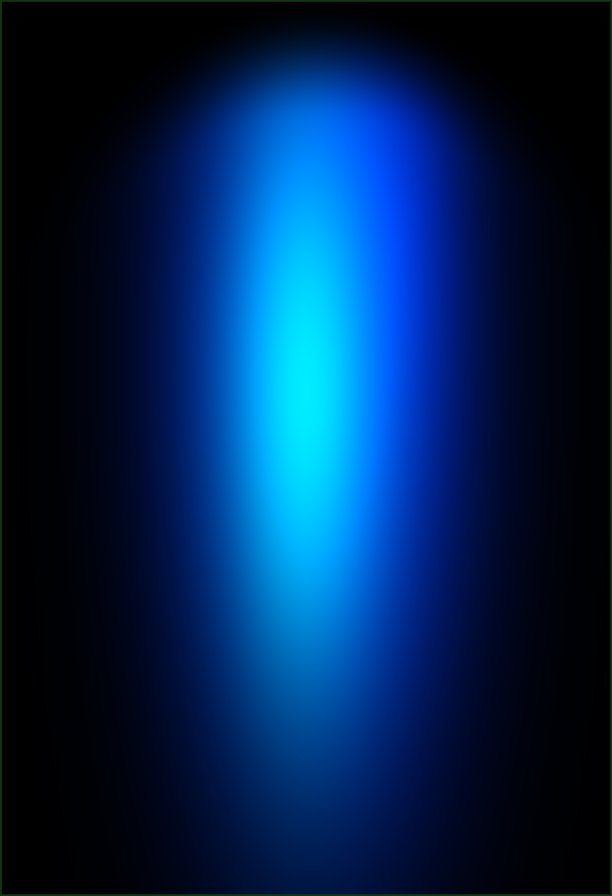
Give the GLSL for this background, as a WebGL 1 fragment shader.

```glsl
precision highp float;
// A tall shaft of blue light with a cyan heart on black, in a thin green frame.
// Gaussian glows are summed, then faded under a curved upper edge.

#define HALO_CENTER vec2(0.522, 0.600)
#define HALO_SPREAD vec2(0.155, 0.340)
#define CORE_CENTER vec2(0.497, 0.557)
#define CORE_SPREAD vec2(0.085, 0.224)
#define LOBE_CENTER vec2(0.650, 0.800)
#define LOBE_SPREAD vec2(0.070, 0.150)
#define HALO_COLOR vec3(0.0, 0.24, 1.20)
#define CORE_COLOR vec3(0.0, 0.69, 0.05)
#define LOBE_COLOR vec3(0.0, 0.03, 0.18)
#define FRAME_COLOR vec3(0.07, 0.22, 0.07)
#define FRAME_WIDTH 0.00286
#define TOP_CURVE 0.8

uniform vec2 u_resolution;

// Elliptical Gaussian falloff, 1 at its center
float glow(vec2 p, vec2 center, vec2 spread) {
  vec2 d = (p - center) / spread;
  return exp(-0.5 * dot(d, d));
}

// Fade to black at the top, lower toward the sides
float topFade(vec2 p) {
  float dx = p.x - HALO_CENTER.x;
  return 1.0 - smoothstep(0.86, 1.0, p.y + TOP_CURVE * dx * dx);
}

// Antialiased coverage of the frame, measured in canvas widths
float frameMask(vec2 p) {
  vec2 toEdge = min(p, 1.0 - p) * vec2(1.0, u_resolution.y / u_resolution.x);
  float inset = min(toEdge.x, toEdge.y);
  return clamp((FRAME_WIDTH - inset) * u_resolution.x + 0.5, 0.0, 1.0);
}

void main() {
  vec2 p = gl_FragCoord.xy / u_resolution;

  // Wide blue halo, cyan core and a blue lobe at the upper right
  vec3 light = HALO_COLOR * glow(p, HALO_CENTER, HALO_SPREAD)
             + CORE_COLOR * glow(p, CORE_CENTER, CORE_SPREAD)
             + LOBE_COLOR * glow(p, LOBE_CENTER, LOBE_SPREAD);
  vec3 color = min(light * topFade(p), 1.0);

  gl_FragColor = vec4(mix(color, FRAME_COLOR, frameMask(p)), 1.0);
}
```
